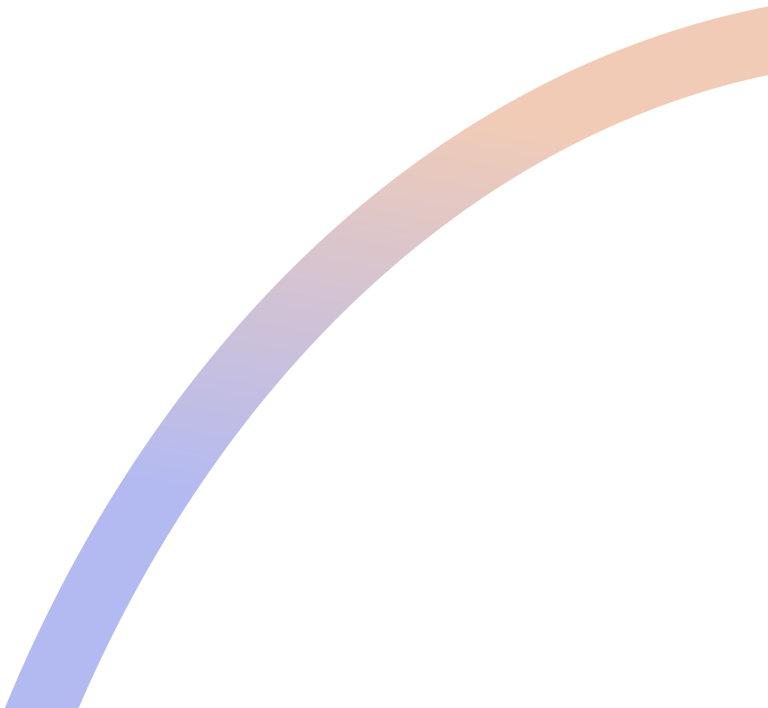
Write a Shadertoy shader that draws this background.

```glsl
// A broad elliptical arc on white, fading from periwinkle blue up to soft peach.

// Approximate signed distance to an axis-aligned ellipse, negative inside.
float ellipseDistance(vec2 p, vec2 radii) {
    float k = length(p / radii);
    return k * (k - 1.0) / length(p / (radii * radii));
}

void mainImage(out vec4 fragColor, in vec2 fragCoord) {
    // Canvas units: height is 1
    vec2 uv = fragCoord / iResolution.y;
    float pixel = 1.0 / iResolution.y;

    // Band between two ellipses around a shared centre
    vec2 p = uv - vec2(1.2994, -0.908);
    float outer = ellipseDistance(p, vec2(1.467, 1.9195));
    float inner = ellipseDistance(p, vec2(1.370, 1.8245));
    float band = max(outer, -inner);
    float coverage = 1.0 - smoothstep(-0.75 * pixel, 0.75 * pixel, band);

    // Slightly tilted linear gradient with flat ends
    vec3 blue = vec3(0.702, 0.729, 0.947);
    vec3 peach = vec3(0.945, 0.798, 0.714);
    float blend = clamp((uv.y + 0.2 * uv.x - 0.353) / 0.623, 0.0, 1.0);
    vec3 bandColor = mix(blue, peach, blend);

    fragColor = vec4(mix(vec3(1.0), bandColor, coverage), 1.0);
}
```
